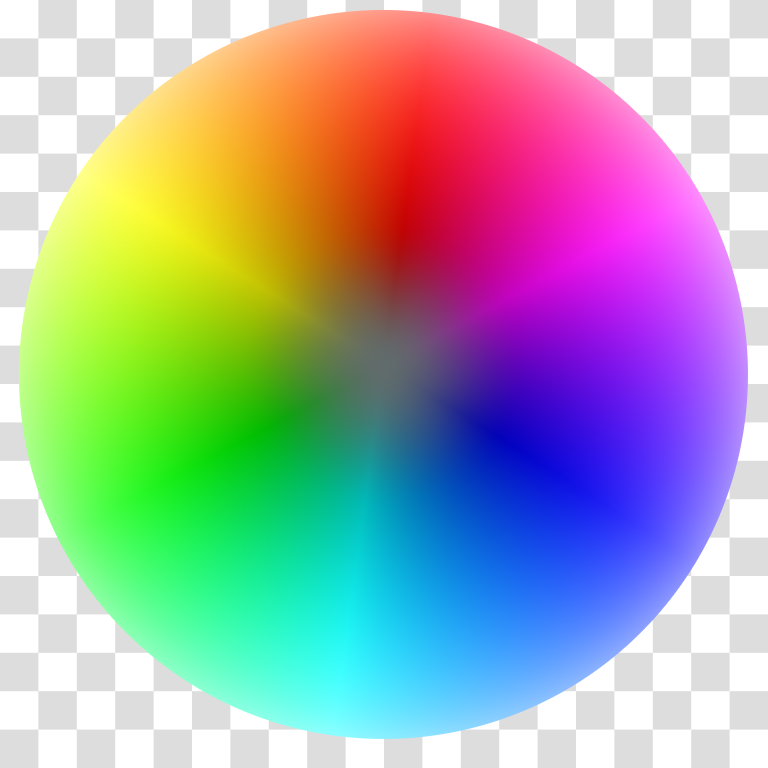
Give the GLSL for this background, as a WebGL 1 fragment shader.

```glsl
precision highp float;
// A soft-rimmed rainbow disc with a gray heart, over a white and gray checkerboard.

uniform vec2 u_resolution;

#define CELLS 20.0
#define DISC_CENTER vec2(0.4993, 0.5124)
#define DISC_RADIUS 0.4746
#define HUE_CENTER vec2(0.5, 0.525)
#define HUE_OFFSET 86.0
#define HUE_WARP 4.0
#define HEART_GRAY vec3(0.38, 0.42, 0.42)
#define HEART_SIZE 0.4
#define INNER_VALUE 0.58
#define RIM_WHITE 0.55
#define RIM_POWER 4.2
#define TILE_GRAY 0.865

// Fully saturated colour of a hue given in turns.
vec3 hueColor(float hue) {
    vec3 wave = abs(mod(hue * 6.0 + vec3(0.0, 4.0, 2.0), 6.0) - 3.0);
    return clamp(wave - 1.0, 0.0, 1.0);
}

// Checkerboard with smoothed edges; the lower left tile is gray.
vec3 checkerboard(vec2 p, float pixel) {
    vec2 edge = abs(mod(p * CELLS - 0.5, 2.0) - 1.0) - 0.5;
    vec2 side = clamp(2.0 * edge / (pixel * CELLS), -1.0, 1.0);
    return vec3(mix(1.0, TILE_GRAY, 0.5 + 0.5 * side.x * side.y));
}

// Hue turns with the angle; value and whiteness grow with the radius.
vec3 colorWheel(vec2 p, float r) {
    vec2 d = p - HUE_CENTER;
    float angle = atan(d.y, d.x + 1e-5);
    float hue = degrees(angle) - HUE_OFFSET - HUE_WARP * cos(2.0 * angle);
    float value = mix(INNER_VALUE, 1.0, smoothstep(0.0, 0.9, r));
    vec3 color = hueColor(hue / 360.0) * value;

    float heartRadius = length(d) / DISC_RADIUS;
    color = mix(HEART_GRAY, color, smoothstep(0.0, HEART_SIZE, heartRadius));
    return mix(color, vec3(1.0), RIM_WHITE * pow(min(r, 1.0), RIM_POWER));
}

void main() {
    float pixel = 1.0 / min(u_resolution.x, u_resolution.y);
    vec2 p = (gl_FragCoord.xy - 0.5 * u_resolution) * pixel + 0.5;

    float dist = length(p - DISC_CENTER);
    float disc = clamp(0.5 + (DISC_RADIUS - dist) / pixel, 0.0, 1.0);

    vec3 color = mix(checkerboard(p, pixel), colorWheel(p, dist / DISC_RADIUS), disc);
    gl_FragColor = vec4(color, 1.0);
}
```
